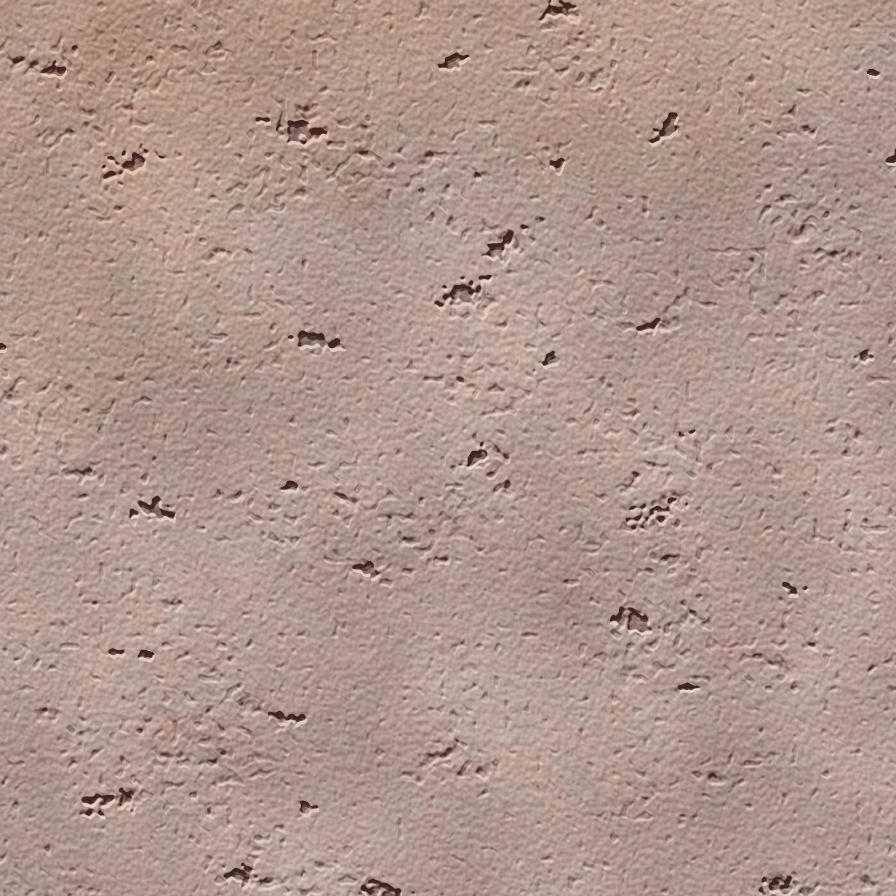
Write a Shadertoy shader that draws this texture.

```glsl
#define GRAIN_FREQ 175.0
#define PIT_FREQ 84.0
#define HOLLOW_FREQ 36.0
#define CAVITY_GRID 7.0
#define CAVITY_SHARE 0.50
#define RELIEF 1.1
#define CAST_SHADOW 0.42
#define LIGHT_STEP vec2(-0.0009, 0.0027)
#define SHADOW_COLOR vec3(0.25, 0.145, 0.125)
#define STONE_COLOR vec3(0.76, 0.665, 0.623)
#define OCHRE_TINT vec3(1.0, 0.95, 0.88)
#define DUST_COLOR vec3(0.76, 0.70, 0.68)

vec2 hash2(vec2 p) {
    vec3 q = fract(p.xyx * vec3(0.1031, 0.1030, 0.0973));
    q += dot(q, q.yzx + 33.33);
    return fract((q.xx + q.yz) * q.zy);
}

vec2 gradientAt(vec2 cell) {
    float angle = 6.28318 * hash2(cell).x;
    return vec2(cos(angle), sin(angle));
}

float gradientNoise(vec2 p) {
    vec2 i = floor(p), f = p - i;
    vec2 u = f * f * f * (f * (f * 6.0 - 15.0) + 10.0);
    vec2 e = vec2(1.0, 0.0);
    float a = dot(gradientAt(i), f);
    float b = dot(gradientAt(i + e.xy), f - e.xy);
    float c = dot(gradientAt(i + e.yx), f - e.yx);
    float d = dot(gradientAt(i + e.xx), f - e.xx);
    return mix(mix(a, b, u.x), mix(c, d, u.x), u.y);
}

float fbm(vec2 p) {
    float sum = 0.0, gain = 0.6;
    for (int i = 0; i < 4; i++) {
        sum += gain * gradientNoise(p);
        p = mat2(1.6, 1.2, -1.2, 1.6) * p + 7.3;
        gain *= 0.55;
    }
    return sum;
}

// Sparse ragged holes leaning up to the right; x: depth, y: crumbled surround
vec2 cavities(vec2 p, float crumbs) {
    vec2 g = p * CAVITY_GRID, cell = floor(g);
    float ragged = 1.3 * gradientNoise(p * 38.0) + 1.6 * crumbs;
    vec2 result = vec2(0.0);
    for (int y = -1; y <= 1; y++)
    for (int x = -1; x <= 1; x++) {
        vec2 id = cell + vec2(x, y);
        vec2 kind = hash2(id + 41.7);
        if (kind.x > CAVITY_SHARE) continue;
        vec2 q = g - id - hash2(id + 11.3);
        float tilt = mix(-0.25, 0.75, kind.y);
        q = mat2(cos(tilt), -sin(tilt), sin(tilt), cos(tilt)) * q;
        float size = mix(0.04, 0.13, pow(hash2(id + 83.1).x, 1.5));
        float d = length(q / (size * vec2(1.35, 0.62)));
        float depth = 1.0 - smoothstep(0.35, 1.15, d + ragged);
        result = max(result, vec2(depth, exp(-0.16 * d * d)));
    }
    return result;
}

// x: surface height, y: pits and hollows, z: cavities
vec3 surface(vec2 p) {
    float crumbs = gradientNoise(p * 105.0 + 19.0);
    vec2 holes = cavities(p, crumbs);
    float rough = smoothstep(-0.15, 0.35, fbm(p * vec2(6.0, 8.0) + 3.1) + 0.25 * holes.y);
    float smoothness = 1.0 - rough;

    float pits = smoothstep(0.08, 0.38, gradientNoise(p * PIT_FREQ) - 0.2 * smoothness);
    vec2 stretched = p * HOLLOW_FREQ * vec2(0.85, 1.15);
    float hollowNoise = gradientNoise(stretched) + 0.5 * crumbs + 0.2 * gradientNoise(p * 62.0);
    float hollows = smoothstep(0.1, 0.6, hollowNoise - 0.36 * smoothness);

    float grain = 0.23 * gradientNoise(p * GRAIN_FREQ) + 0.26 * crumbs;
    float lumps = 0.5 * rough * gradientNoise(p * 56.0 + 5.0);
    float height = grain + lumps - 0.42 * pits - 0.8 * hollows - 1.2 * holes.x;
    return vec3(height, max(pits, hollows), holes.x);
}

void mainImage(out vec4 fragColor, in vec2 fragCoord) {
    vec2 p = fragCoord / iResolution.y;
    vec3 here = surface(p);

    // Raking light from above: lit lower rims, dark upper walls, short cast shadows
    float slope = here.x - surface(p + LIGHT_STEP).x;
    float drop = surface(p + 2.6 * LIGHT_STEP).x - here.x;
    float shade = RELIEF * slope * (slope < 0.0 ? 0.85 : 0.75);
    shade -= CAST_SHADOW * smoothstep(0.3, 0.95, drop);
    float blotch = fbm(p * 4.5 + 21.0);
    float tone = 0.88 + shade + 0.24 * blotch - 0.08 * here.y - 0.32 * here.z;
    tone += 0.12 * gradientNoise(p * 235.0);

    // Warm stain towards the upper left
    vec3 color = mix(SHADOW_COLOR, STONE_COLOR, clamp(tone, 0.0, 1.25));
    float stain = smoothstep(0.5, 1.15, p.y - 0.35 * p.x + 0.5 * fbm(p * 3.0 + 9.0));
    color *= mix(vec3(1.0), OCHRE_TINT, stain);

    // Pale dust in broad veils and small flecks
    float veil = smoothstep(0.0, 0.45, fbm(p * vec2(5.0, 6.0) + 57.0));
    float fleck = smoothstep(0.25, 0.5, fbm(p * 17.0 + 31.0));
    float dust = (0.3 * veil + 0.5 * fleck) * smoothstep(0.35, 0.9, tone);
    color = mix(color, DUST_COLOR * (0.5 + 0.55 * tone), dust);

    // Faint pink and grey mineral variation
    color += vec3(0.03, -0.006, -0.002) * gradientNoise(p * 24.0 + 71.0);
    fragColor = vec4(clamp(color, 0.0, 1.0), 1.0);
}
```
